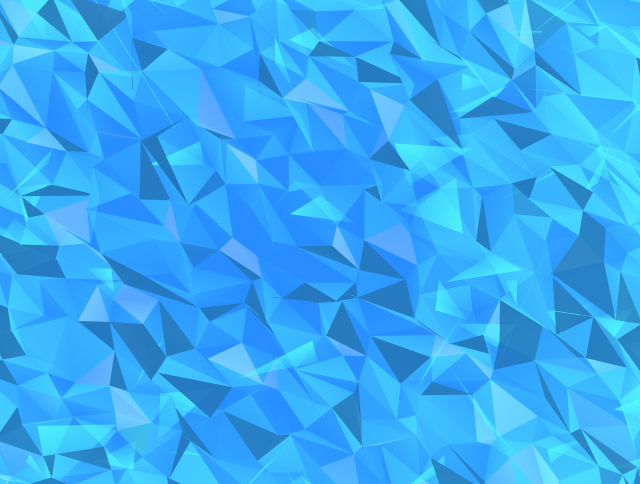
A Shadertoy shader for this background:

```glsl
// Low-poly facets in blue and cyan: a slanted, strongly jittered grid is cut into
// triangles that overlap where the mesh folds. Each facet gets its own tone and a
// soft gradient; folds and scattered triangles lay cyan veils on top.

const vec3 BLUE = vec3(0.155, 0.555, 1.0);
const vec3 CYAN = vec3(0.35, 1.0, 0.99);
const vec3 SHADOW = vec3(0.14, 0.455, 0.71);
const vec3 GLINT = vec3(0.32, 1.0, 0.98);
const vec2 AXIS = vec2(0.80, -0.60);      // long direction of the facets
const vec2 CELL = vec2(0.077, 0.048);     // cell size along and across it
const float JITTER = 1.2;
const float VEIL_CELL = 0.105;

vec3 hash3(vec2 p, float seed) {
    vec3 q = fract(vec3(p.xyx + seed * 7.31) * vec3(0.1031, 0.1030, 0.0973));
    q += dot(q, q.yxz + 33.33);
    return fract((q.xxy + q.yzz) * q.zyx);
}

float cross2(vec2 a, vec2 b) { return a.x * b.y - a.y * b.x; }

vec2 toGrid(vec2 p) {
    return vec2(dot(p, AXIS), cross2(AXIS, p)) / CELL;
}

// Mesh vertex: canvas position in xy, tone in z
vec3 meshVertex(vec2 id) {
    vec3 h = hash3(id, 1.0);
    vec2 g = (id + (h.xy - 0.5) * JITTER) * CELL;
    return vec3(g.x * AXIS + g.y * vec2(-AXIS.y, AXIS.x), h.z);
}

// Coverage in x, interpolated vertex tone in y, signed area in z
vec3 triangle(vec2 p, vec3 a, vec3 b, vec3 c, float px) {
    float area = cross2(b.xy - a.xy, c.xy - a.xy);
    float side = area < 0.0 ? -1.0 : 1.0;
    vec3 e = side * vec3(cross2(c.xy - b.xy, p - b.xy),
                         cross2(a.xy - c.xy, p - c.xy),
                         cross2(b.xy - a.xy, p - a.xy));
    vec3 len = vec3(length(c.xy - b.xy), length(a.xy - c.xy), length(b.xy - a.xy));
    vec3 d = e / max(len, vec3(1e-5));
    float inside = min(d.x, min(d.y, d.z));
    vec3 w = clamp(e / max(abs(area), 1e-6), 0.0, 1.0);
    return vec3(clamp(inside / px + 0.8, 0.0, 1.0), dot(w, vec3(a.z, b.z, c.z)), area);
}

// How far a place has turned from blue to cyan
float cyanField(vec2 p, float aspect) {
    vec2 d = vec2(p.x / aspect, p.y) - vec2(0.39, 0.51);
    return 0.03 + 0.80 * pow(length(d), 1.3);
}

vec3 facetColor(float field, float tone, vec3 rnd) {
    float t = field + 0.52 * (rnd.x - 0.5) + 0.26 * (tone - 0.5);
    vec3 col = mix(BLUE, CYAN, clamp(t, 0.0, 1.0));
    float pale = smoothstep(0.88, 0.92, rnd.y) * (0.24 + 0.2 * tone);
    float dark = smoothstep(0.855, 0.875, rnd.z) * (0.82 + 0.18 * tone);
    col = mix(col, mix(vec3(0.86, 0.90, 1.0), vec3(0.6, 1.0, 1.0), field), pale);
    return mix(col, SHADOW, dark * (1.0 - 0.2 * field));
}

// Lays one facet over the colour; folded ones only add to the veil
void addFacet(inout vec3 col, inout float veil, vec2 p, vec3 a, vec3 b, vec3 c,
              vec3 rnd, float aspect, float px) {
    vec3 t = triangle(p, a, b, c, px);
    float field = cyanField((a.xy + b.xy + c.xy) / 3.0, aspect);
    if (t.z > 0.0) {
        col = mix(col, facetColor(field, t.y, rnd), 0.96 * t.x);
    } else {
        veil = max(veil, t.x * (0.1 + 1.2 * field) * (0.4 + 0.6 * t.y));
    }
}

// Scattered triangles that fade towards one corner
float scatteredVeil(vec2 p, float aspect, float px) {
    float veil = 0.0;
    vec2 cell = floor(p / VEIL_CELL);
    for (int y = -1; y <= 1; y++)
    for (int x = -1; x <= 1; x++) {
        vec2 id = cell + vec2(x, y);
        vec3 u = hash3(id, 3.0) * 1.6 - 0.3;
        vec3 v = hash3(id, 4.0) * 1.6 - 0.3;
        vec3 a = vec3((id + vec2(u.x, v.x)) * VEIL_CELL, 0.2);
        vec3 b = vec3((id + vec2(u.y, v.y)) * VEIL_CELL, 0.6);
        vec3 c = vec3((id + vec2(u.z, v.z)) * VEIL_CELL, 1.0);
        float field = cyanField((id + 0.5) * VEIL_CELL, aspect);
        float shown = step(hash3(id, 5.0).x, field * 1.6 - 0.08);
        vec3 t = triangle(p, a, b, c, px);
        veil += (1.0 - veil) * shown * t.x * t.y * 0.8;
    }
    return veil;
}

void mainImage(out vec4 fragColor, in vec2 fragCoord) {
    vec2 p = fragCoord / iResolution.y;
    float aspect = iResolution.x / iResolution.y;
    float px = 1.0 / iResolution.y;
    vec3 col = mix(BLUE, CYAN, cyanField(p, aspect));
    float veil = 0.0;

    // Folded mesh: two facets per cell, split along a random diagonal
    vec2 cell = floor(toGrid(p));
    for (int y = -1; y <= 1; y++)
    for (int x = -1; x <= 1; x++) {
        vec2 id = cell + vec2(x, y);
        vec3 a = meshVertex(id), b = meshVertex(id + vec2(1, 0));
        vec3 c = meshVertex(id + vec2(1, 1)), d = meshVertex(id + vec2(0, 1));
        vec3 r1 = hash3(id, 6.0), r2 = hash3(id, 8.0);
        bool flip = hash3(id, 9.0).x > 0.5;
        addFacet(col, veil, p, a, b, flip ? d : c, r1, aspect, px);
        addFacet(col, veil, p, flip ? b : a, c, d, r2, aspect, px);
    }

    // Veils light the bright facets and leave the shadows clear
    float lit = smoothstep(0.72, 0.98, col.b);
    veil = 1.0 - (1.0 - min(veil, 0.9)) * (1.0 - scatteredVeil(p, aspect, px));
    fragColor = vec4(mix(col, GLINT, veil * lit), 1.0);
}
```
